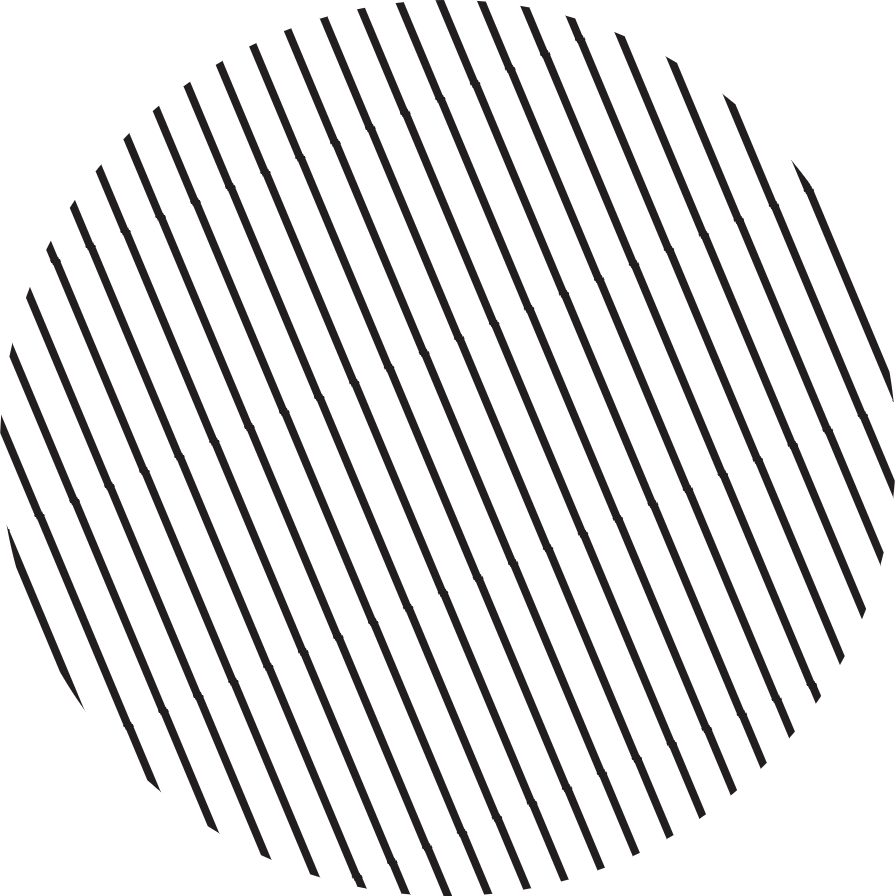
This pattern is drawn by a Shadertoy shader. Its source:

```glsl
// A white disc hatched with slanted dark lines, each made of short butted strokes.
#define TILT 0.4            // lean of the lines from vertical, radians
#define SPACING 0.04237     // distance between line centres
#define OFFSET 0.0168       // shift of the line set from the disc centre
#define HALF_WIDTH 0.0044   // half the line thickness
#define RADIUS 0.5          // disc radius
#define STROKE 0.2547       // length of one stroke along a line
#define JOINT_START -0.108  // position of one row of joints
#define JOINT_SIZE 0.003    // half length of the overlap at a joint
#define JOG 0.0009          // sideways step at a joint
#define INK vec3(0.133, 0.114, 0.118)
#define PAPER vec3(1.0)

// Signed distance to the nearest line; x runs across the lines, y along them.
float hatchDistance(vec2 q) {
    float stroke = (q.y - JOINT_START) / STROKE;
    float fromJoint = abs(stroke - round(stroke)) * STROKE;

    // Strokes drift slightly, then step back where the next one overlaps.
    float drift = JOG * (fract(stroke) - 0.5);
    float overlap = 0.5 * JOG * step(fromJoint, JOINT_SIZE);

    float x = q.x - OFFSET + drift;
    float fromCentre = abs(x - SPACING * round(x / SPACING));
    return fromCentre - HALF_WIDTH - overlap;
}

void mainImage(out vec4 fragColor, in vec2 fragCoord) {
    float size = min(iResolution.x, iResolution.y);
    vec2 p = (fragCoord - 0.5 * iResolution.xy) / size;

    // Rotate into line space, with y pointing down the lines.
    float c = cos(TILT), s = sin(TILT);
    vec2 q = vec2(c * p.x + s * p.y, s * p.x - c * p.y);

    // Clip the hatching to the disc and smooth over one pixel.
    float d = max(hatchDistance(q), length(p) - RADIUS);
    float coverage = clamp(0.5 - d * size, 0.0, 1.0);
    fragColor = vec4(mix(PAPER, INK, coverage), 1.0);
}
```
